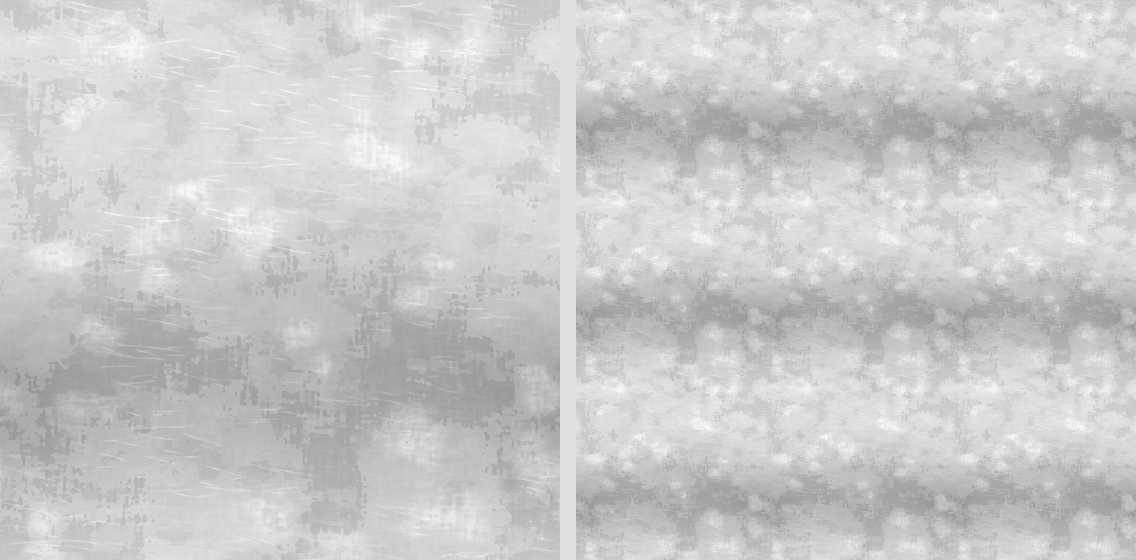
Left, the tile; right, the same tile 3 across and 3 down.
Write a WebGL 1 fragment shader that draws this texture.

```glsl
precision highp float;
uniform vec2 u_resolution;

const float TAU = 6.283185;

float hash(vec2 p) {
  vec3 q = fract(p.xyx * 0.1031);
  q += dot(q, q.yzx + 33.33);
  return fract((q.x + q.y) * q.z);
}

// Value noise that wraps after n cells
float noise(vec2 uv, vec2 n, float seed) {
  vec2 p = uv * n, i = floor(p), f = fract(p);
  f = f * f * (3.0 - 2.0 * f);
  vec2 e = vec2(1.0, 0.0);
  float a = hash(mod(i, n) + seed);
  float b = hash(mod(i + e.xy, n) + seed);
  float c = hash(mod(i + e.yx, n) + seed);
  float d = hash(mod(i + e.xx, n) + seed);
  return mix(mix(a, b, f.x), mix(c, d, f.x), f.y);
}

float fbm(vec2 uv, vec2 n, float seed) {
  float sum = 0.0, weight = 0.5, total = 0.0;
  for (int k = 0; k < 5; k++) {
    sum += weight * noise(uv, n, seed);
    total += weight;
    weight *= 0.56;
    n *= 2.0;
    seed += 17.0;
  }
  return sum / total;
}

// Soft pale blots, one in some of the wrapped cells
float blots(vec2 uv, vec2 n) {
  vec2 p = uv * n, home = floor(p);
  float light = 0.0;
  for (int y = -1; y <= 1; y++)
    for (int x = -1; x <= 1; x++) {
      vec2 cell = home + vec2(x, y), id = mod(cell, n);
      vec2 center = cell + vec2(hash(id + 3.0), hash(id + 51.0));
      float radius = 0.25 + 0.35 * hash(id + 87.0);
      float shown = step(0.62, hash(id + 29.0));
      light = max(light, shown * smoothstep(radius, radius * 0.3, length(p - center)));
    }
  return light;
}

// Thin, gently bent strokes in wrapped square cells
float scratches(vec2 uv, float n, float seed) {
  vec2 p = uv * n, home = floor(p);
  float light = 0.0;
  for (int y = -1; y <= 1; y++)
    for (int x = -1; x <= 1; x++) {
      vec2 cell = home + vec2(x, y), id = mod(cell, n) + seed;
      vec2 d = p - cell - vec2(hash(id), hash(id + 41.0));
      float reach = 0.2 + 0.6 * hash(id + 73.0);
      float slope = 0.45 * hash(id + 19.0) - 0.33;
      float bend = 0.4 * (hash(id + 97.0) - 0.5);
      float off = abs(d.y - slope * d.x - bend * d.x * d.x);
      float line = smoothstep(0.0025 * n, 0.0004 * n, off);
      light = max(light, line * smoothstep(reach, reach * 0.3, abs(d.x)));
    }
  return light;
}

void main() {
  vec2 uv = gl_FragCoord.xy / u_resolution;

  // Broad bands of light and shade, darker at the lower sides
  float swing = TAU * (uv.y - 0.31);
  float tone = 0.803 - 0.085 * cos(swing) - 0.015 * cos(2.0 * swing);
  float side = pow(0.5 + 0.5 * cos(TAU * uv.x), 4.0);
  tone -= 0.06 * side * pow(0.5 + 0.5 * cos(TAU * (uv.y - 0.25)), 4.0);
  tone += 0.09 * (fbm(uv, vec2(3.0, 4.0), 11.0) - 0.5);

  // Brushed grain across and along the sheet
  float across = noise(uv, vec2(44.0, 190.0), 23.0) - 0.5;
  float along = noise(uv, vec2(190.0, 38.0), 67.0) - 0.5;
  float speck = noise(uv, vec2(230.0), 131.0) - 0.5;
  float grain = across + along + 0.6 * speck;

  // Ragged worn patches, sparse in the middle band
  float calm = pow(0.5 + 0.5 * cos(TAU * (uv.y - 0.55)), 5.0);
  float wear = fbm(uv, vec2(5.0, 6.0), 203.0) + 0.12 * grain;
  float patchMask = smoothstep(0.545, 0.575, wear - 0.07 * calm);
  tone -= 0.08 * patchMask * (0.9 + 0.5 * along);

  // Small dark flecks and pale chips
  float fleck = fbm(uv, vec2(16.0, 26.0), 307.0) + 0.1 * grain;
  tone -= 0.04 * smoothstep(0.62, 0.66, fleck) * (1.0 - patchMask);
  tone += 0.045 * smoothstep(0.42, 0.37, fleck) * (0.4 + 0.6 * patchMask);

  // Pale blots with rubbed edges
  vec2 warp = vec2(fbm(uv, vec2(9.0), 401.0), fbm(uv, vec2(11.0), 433.0)) - 0.5;
  float pale = blots(uv + 0.12 * warp, vec2(6.0, 8.0));
  tone += 0.085 * pale * clamp(0.85 + 0.7 * grain, 0.0, 1.2);

  // Clustered scratches
  float cluster = smoothstep(0.42, 0.68, fbm(uv, vec2(4.0, 7.0), 503.0));
  float scored = 0.0;
  for (int k = 0; k < 3; k++) {
    float layer = float(k);
    scored = max(scored, scratches(uv, 9.0 + 5.0 * layer, 601.0 + 53.0 * layer));
  }
  tone += 0.085 * scored * (0.12 + cluster) * (0.7 + 0.8 * across);

  tone += 0.022 * grain;
  gl_FragColor = vec4(vec3(clamp(tone, 0.0, 0.97)), 1.0);
}
```
